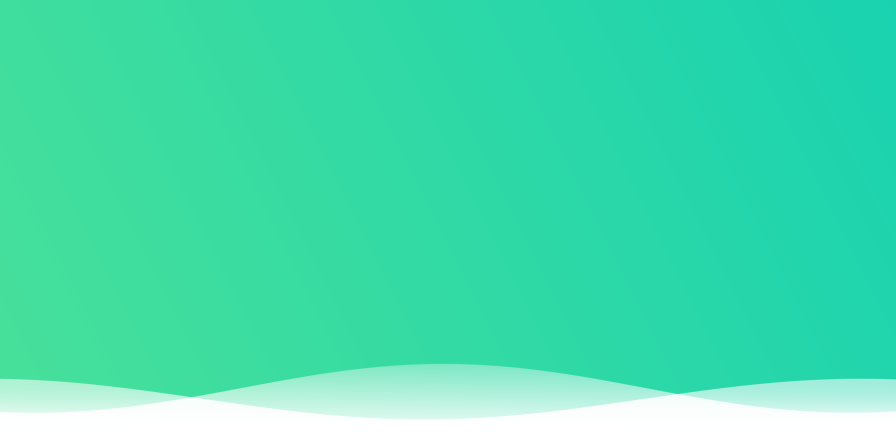
Give the GLSL for this background, as a Shadertoy shader.

```glsl
// Green to teal diagonal gradient with two translucent white waves along the bottom.

const float TAU = 6.2831853;

// Height of a cosine wave: middle level, amplitude, position of a crest, period.
float waveHeight(float x, float middle, float amplitude, float crest, float period) {
    return middle + amplitude * cos(TAU * (x - crest) / period);
}

// Smooth coverage of the area below a wave.
float below(float y, float height, float pixel) {
    return 1.0 - smoothstep(-pixel, pixel, y - height);
}

void mainImage(out vec4 fragColor, in vec2 fragCoord) {
    vec2 uv = fragCoord / iResolution.xy;
    float pixel = 0.75 / iResolution.y;

    // Diagonal background, steeper across than up
    vec3 green = vec3(0.285, 0.880, 0.602);
    vec3 teal = vec3(0.100, 0.825, 0.690);
    vec3 color = mix(green, teal, (uv.x + 0.25 * uv.y) / 1.25);

    // Back wave with its crest at the centre, front wave with its trough there
    float back = below(uv.y, waveHeight(uv.x, 0.133, 0.0547, 0.495, 0.911), pixel);
    float front = below(uv.y, waveHeight(uv.x, 0.109, -0.0456, 0.473, 0.977), pixel);

    // Each wave grows more opaque toward the bottom
    float backAlpha = mix(1.0, 0.36, clamp((uv.y - 0.017) / 0.17, 0.0, 1.0));
    float frontAlpha = mix(1.0, 0.57, smoothstep(0.02, 0.15, uv.y));
    color = mix(color, vec3(1.0), back * backAlpha);
    color = mix(color, vec3(1.0), front * frontAlpha);

    // Extra foam where the waves overlap
    color = mix(color, vec3(1.0), back * front * 0.6);

    fragColor = vec4(color, 1.0);
}
```
